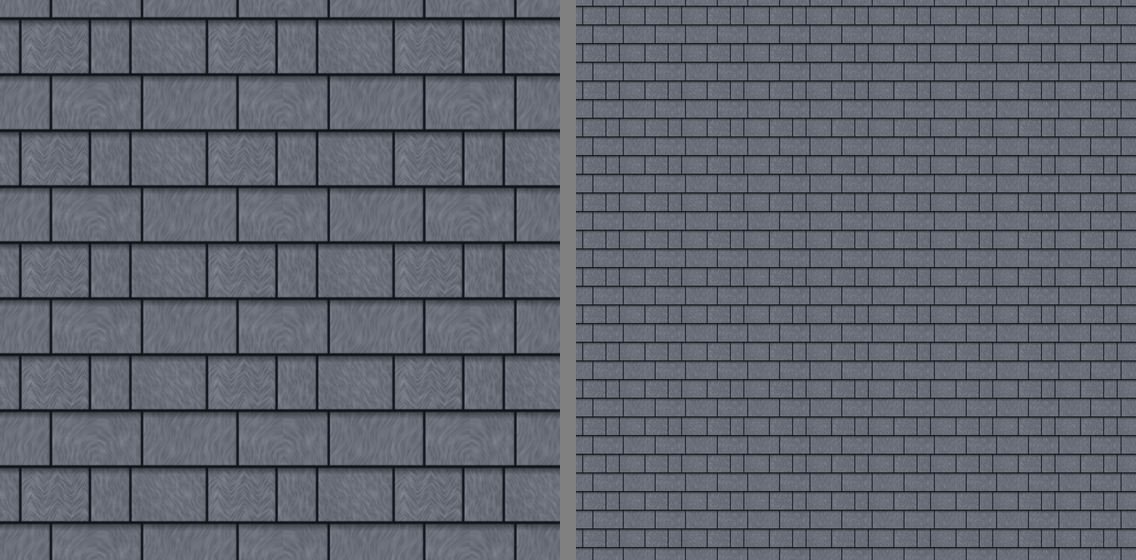
Left, the tile; right, the same tile 3 across and 3 down.
Write a WebGL 1 fragment shader that draws this texture.

```glsl
precision highp float;
// Slate-grey wood-grain shingles: ten rows of two alternating layouts, three repeats across.
// Each shingle bends the domain of a stretched cellular noise to get its own grain;
// dark gaps and a soft shadow under the row above are laid on top.
uniform vec2 u_resolution;

vec2 hash2(vec2 p) {
  return fract(sin(vec2(dot(p, vec2(127.1, 311.7)), dot(p, vec2(269.5, 183.3)))) * 4375.85);
}

// Distance to the nearest scattered point
float cellular(vec2 p) {
  vec2 cell = floor(p), local = fract(p);
  float nearest = 2.0;
  for (int j = -1; j <= 1; j++) {
    for (int i = -1; i <= 1; i++) {
      vec2 offset = vec2(float(i), float(j));
      nearest = min(nearest, length(offset + hash2(cell + offset) - local));
    }
  }
  return nearest;
}

// Grain coordinates (across, along the fibres) for each of the five shingles
vec2 grainSpace(float kind, vec2 q, float middle) {
  float sway = 0.025 * sin(q.y * 7.0 + q.x * 4.0) + 0.012 * sin(q.y * 17.0 - q.x * 9.0);
  if (kind < 0.5) {  // chevrons
    float zigzag = abs(fract(q.x * 2.1 + 0.1) - 0.5);
    return vec2((q.y + 0.55 * zigzag + sway) * 14.0, q.x * 6.0);
  }
  if (kind < 1.5) return vec2((q.x + sway) * 17.0, q.y * 5.0);                  // upright
  if (kind < 2.5) return vec2((q.x + 0.45 * q.y + sway) * 17.0, q.y * 6.0);     // fine diagonal
  if (kind < 3.5) {  // arches
    return vec2((length(vec2(q.x - middle, 0.5 * q.y)) + sway) * 17.0, q.y * 4.0 + step(middle, q.x) * 20.0);
  }
  return vec2((q.x - 0.28 * q.y + 1.5 * sway) * 15.0, q.y * 3.0);               // leaning streaks
}

void main() {
  vec2 uv = gl_FragCoord.xy / u_resolution;
  float pixel = 10.0 / min(u_resolution.x, u_resolution.y);

  // Row and its layout; lengths below are in row heights
  float rows = uv.y * 10.0 - 0.668;
  float height = fract(rows);
  float odd = mod(floor(rows), 2.0);
  float u = fract(uv.x * 3.0 - mix(0.109, 0.273, odd));

  // Shingle bounds within the repeat
  vec2 cuts = mix(vec2(0.373, 0.59), vec2(0.488, 1.0), odd);
  float left = u < cuts.x ? 0.0 : (u < cuts.y ? cuts.x : cuts.y);
  float right = u < cuts.x ? cuts.x : (u < cuts.y ? cuts.y : 1.0);
  float kind = step(cuts.x, u) + step(cuts.y, u) + 3.0 * odd;
  float width = (right - left) * 10.0 / 3.0;
  vec2 q = vec2((u - left) * 10.0 / 3.0, height);

  // Pressed grain with slow tonal drift
  vec2 g = grainSpace(kind, q, width * 0.5) + kind * 37.0;
  float grain = 0.7 * cellular(g) + 0.3 * cellular(g * vec2(1.7, 2.3) + 11.0) - 0.43;
  float strength = kind < 0.5 ? 0.19 : 0.14;
  float drift = 0.007 * sin(q.x * 5.0 + kind * 2.0) + 0.005 * sin(q.y * 6.0 + q.x * 3.0 + kind);
  float tone = 0.415 + strength * grain + drift;
  vec3 color = vec3(tone, tone + 0.02, tone + 0.06);

  // Lit left edge, shaded right edge and shadow from the row above
  color += 0.035 * (1.0 - smoothstep(0.03, 0.085, q.x));
  color *= 1.0 - 0.12 * (1.0 - smoothstep(0.0, 0.09, width - q.x));
  color *= mix(0.58, 1.0, smoothstep(0.0, 0.17, 1.0 - height));

  // Dark gaps beside and below
  float seam = min(q.x, width - q.x);
  float ledge = min(height, 1.0 - height);
  float cover = smoothstep(0.004, 0.022 + pixel, seam) * smoothstep(0.006, 0.026 + pixel, ledge);
  gl_FragColor = vec4(mix(vec3(0.06, 0.08, 0.11), color, cover), 1.0);
}
```
